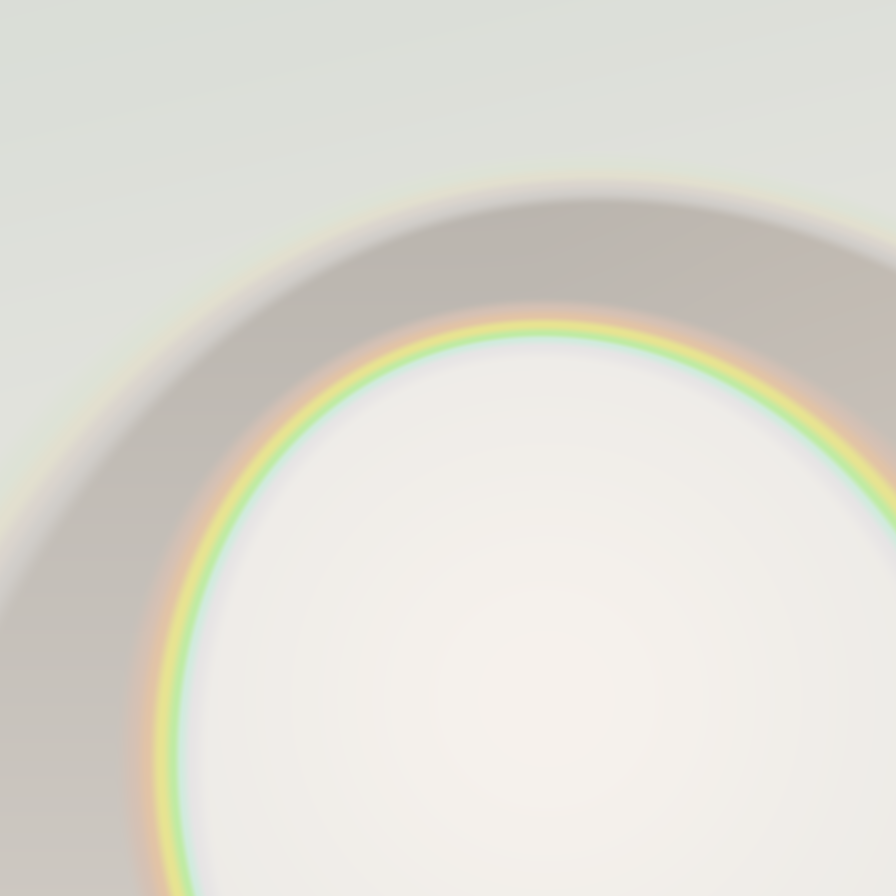
Reproduce this background procedurally as a WebGL 2 fragment shader.

```glsl
#version 300 es
precision highp float;

uniform vec2 u_resolution;
out vec4 fragColor;

// Signed distance to the inner tilted ellipse, in percent of the canvas
float innerRim(vec2 p) {
  const float tilt = 0.125;
  vec2 radii = vec2(0.488, 0.553);
  vec2 q = (p - vec2(0.667, 0.085)) / radii;
  float field = dot(q, q) + 2.0 * tilt * q.x * q.y - 1.0 + tilt * tilt;
  vec2 slope = 2.0 * (q + tilt * q.yx) / radii;
  return 100.0 * field / max(length(slope), 0.5);
}

// Signed distance to the broad outer arch, in percent of the canvas
float outerRim(vec2 p) {
  vec2 q = vec2(p.x - 0.664, 0.805 - p.y);
  float field = 0.684 * q.x * q.x - 0.2135 * q.x * q.y + 0.22 * q.y * q.y - q.y;
  vec2 slope = vec2(1.368 * q.x - 0.2135 * q.y, 0.44 * q.y - 0.2135 * q.x - 1.0);
  return 100.0 * field / max(length(slope), 0.3);
}

// Moves to the next colour as t falls from start to end
vec3 stepTo(vec3 color, vec3 next, float start, float end, float t) {
  return mix(color, next, 1.0 - smoothstep(end, start, t));
}

void main() {
  vec2 p = gl_FragCoord.xy / u_resolution;

  // Rims widen toward the sides
  float inner = innerRim(p) / (1.0 + 3.0 * pow(abs(p.x - 0.58), 2.0));
  float outer = outerRim(p) / (1.0 + 1.8 * pow(abs(p.x - 0.75), 2.0));

  // Cool wall, shaded band and warm disc
  vec3 wall = mix(vec3(0.888, 0.889, 0.868), vec3(0.853, 0.868, 0.843),
                  smoothstep(0.45, 1.15, p.y - 0.25 * p.x + 0.1));
  float bandLight = clamp(0.9 * (0.78 - p.y) + 0.25 * max(p.x - 0.6, 0.0), 0.0, 1.0);
  vec3 band = mix(vec3(0.728, 0.708, 0.682), vec3(0.835, 0.815, 0.79), bandLight);
  band += vec3(0.012, 0.006, 0.0) * smoothstep(0.5, 1.0, p.x);
  vec3 disc = mix(vec3(0.965, 0.947, 0.927), vec3(0.929, 0.921, 0.905),
                  smoothstep(0.0, 0.5, length(p - vec2(0.61, 0.22))));

  // Pale iridescent fade from wall to band
  vec3 color = wall;
  color = stepTo(color, vec3(0.868, 0.888, 0.838), 2.8, 1.1, outer);
  color = stepTo(color, vec3(0.885, 0.875, 0.810), 1.2, 0.0, outer);
  color = stepTo(color, vec3(0.855, 0.832, 0.805), 0.0, -1.1, outer);
  color = stepTo(color, vec3(0.820, 0.808, 0.792), -1.0, -2.0, outer);
  color = stepTo(color, band, -1.8, -3.5, outer);

  // Spectrum along the edge of the disc
  color = stepTo(color, vec3(0.835, 0.755, 0.705), 3.1, 1.7, inner);
  color = stepTo(color, vec3(0.885, 0.765, 0.650), 1.9, 0.9, inner);
  color = stepTo(color, vec3(0.905, 0.890, 0.570), 0.95, 0.0, inner);
  color = stepTo(color, vec3(0.750, 0.920, 0.640), -0.1, -1.05, inner);
  color = stepTo(color, vec3(0.820, 0.920, 0.870), -1.0, -1.7, inner);
  color = stepTo(color, vec3(0.905, 0.895, 0.898), -1.6, -2.6, inner);
  color = stepTo(color, disc, -2.4, -4.3, inner);

  fragColor = vec4(color, 1.0);
}
```
